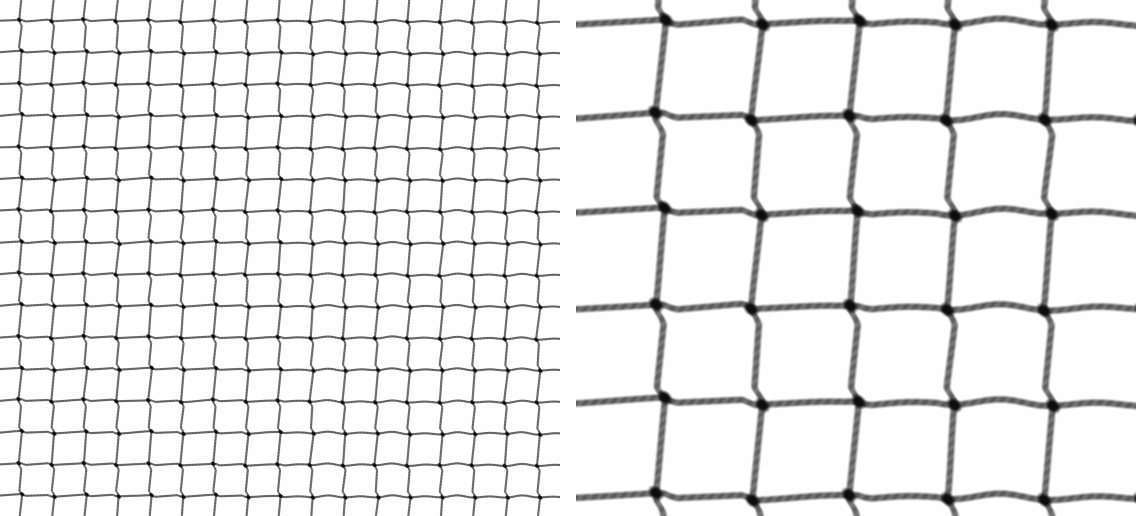
Left: the whole. Right: its middle third, enlarged.
Reproduce this pattern procedurally as a Shadertoy shader.

```glsl
const vec2 CELLS = vec2(17.3, 16.294);      // mesh cells across and down
const vec2 FIRST_KNOT = vec2(0.63, 0.645);  // offset from the top left, in cells
const float TILT = 0.045;                   // drop of the rows across the width
const float CORD_RADIUS = 0.033;
const float KNOT_RADIUS = 0.056;
const vec3 PAPER = vec3(0.995);
const vec3 CORD = vec3(0.34);
const vec3 KNOT = vec3(0.05);

float hash(vec2 p) {
    p = fract(p * vec2(0.1031, 0.1137));
    p += dot(p, p.yx + 33.33);
    return fract((p.x + p.y) * p.x * 37.0);
}

float noise(vec2 p) {
    vec2 i = floor(p), f = fract(p);
    f = f * f * (3.0 - 2.0 * f);
    return mix(mix(hash(i), hash(i + vec2(1, 0)), f.x),
               mix(hash(i + vec2(0, 1)), hash(i + vec2(1, 1)), f.x), f.y);
}

float jitter(vec2 p, float seed) {
    return 0.03 * (noise(p + seed) - 0.5);
}

// Slow lean from +1 to -1 in every cell, kinked back at the knots of even cells
float zigzag(float t) {
    float f = fract(t);
    float lean = 1.0 - 2.0 * f;
    if (mod(floor(t), 2.0) > 0.5) return lean;
    lean = mix(-1.0, lean, smoothstep(0.0, 0.2, f));
    return mix(lean, 1.0, smoothstep(0.82, 1.0, f));
}

// Sideways shift of an upright cord
float uprightShift(float column, float y) {
    return 0.048 * zigzag(y) + jitter(vec2(column, y), 40.0);
}

// Downward shift of a level cord: leaning on the left, arched on the right
float levelShift(float x, float row) {
    float arch = sin(3.14159 * fract(x));
    float rise = mix(0.035, 0.065, mod(floor(x), 2.0));
    float arched = 0.025 - rise * arch * arch;
    float shift = mix(0.032 * zigzag(x), arched, smoothstep(7.0, 10.0, x));
    return shift + jitter(vec2(x, row), 80.0);
}

// Soft cord whose tone varies with its twist
float cordInk(float dist, float along, float soft) {
    float edge = 1.0 - smoothstep(CORD_RADIUS - soft, CORD_RADIUS + soft, abs(dist));
    return edge * (0.92 + 0.08 * sin(62.8 * along + 40.0 * dist));
}

// Oval lump slanting down to the right
float knotInk(vec2 q, float soft) {
    vec2 axes = vec2(q.x + q.y, q.x - q.y) * 0.7071;
    float d = length(axes / vec2(1.3, 0.95));
    return 1.0 - smoothstep(KNOT_RADIUS - soft, KNOT_RADIUS + soft, d);
}

void mainImage(out vec4 fragColor, in vec2 fragCoord) {
    vec2 uv = fragCoord / iResolution.xy;
    vec2 p = vec2(uv.x, 1.0 - uv.y) * CELLS - FIRST_KNOT;
    p.y -= TILT * uv.x;
    float soft = max(0.021, 0.6 * CELLS.y / iResolution.y);

    // Cords
    vec2 node = floor(p + 0.5);
    float upright = cordInk(p.x - node.x - uprightShift(node.x, p.y), p.y, soft);
    float level = cordInk(p.y - node.y - levelShift(p.x, node.y), p.x, soft);
    vec3 color = mix(PAPER, CORD, max(upright * 0.95, level));

    // Knots
    vec2 knot = node + vec2(uprightShift(node.x, node.y), levelShift(node.x, node.y));
    color = mix(color, KNOT, knotInk(p - knot, soft + 0.006));

    fragColor = vec4(color, 1.0);
}
```
